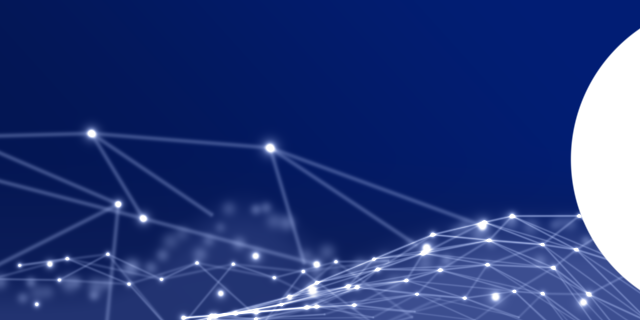
Give the GLSL for this background, as a WebGL 2 fragment shader.

```glsl
#version 300 es
precision highp float;
// Glowing network of nodes and strands over deep blue, with a white disc at the right.

uniform vec2 u_resolution;
out vec4 fragColor;

// Canvas space: x runs 0..2, y runs 0..1.
const vec2 CANVAS = vec2(2.0, 1.0);
const vec2 DISC_CENTER = vec2(2.279, 0.502);
const float DISC_RADIUS = 0.495;

const vec3 NAVY = vec3(0.012, 0.085, 0.325);
const vec3 ROYAL = vec3(0.005, 0.115, 0.455);
const vec3 DUSK = vec3(0.055, 0.12, 0.35);
const vec3 HAZE = vec3(0.36, 0.43, 0.70);
const vec3 GLOW = vec3(0.68, 0.75, 0.96);
const vec3 WHITE = vec3(1.0);

const int MESH_COLUMNS = 11;
const int MESH_ROWS = 4;
const int WEB_NODES = 15;
const int BOKEH_DOTS = 54;

// Main nodes: position and radius.
const vec3 NODES[14] = vec3[14](
  vec3(0.286, 0.583, 0.016), vec3(0.844, 0.538, 0.018),
  vec3(0.370, 0.362, 0.012), vec3(0.448, 0.317, 0.014),
  vec3(0.156, 0.174, 0.011), vec3(0.115, 0.049, 0.008),
  vec3(0.799, 0.200, 0.014), vec3(0.690, 0.083, 0.012),
  vec3(0.990, 0.174, 0.013), vec3(0.977, 0.094, 0.018),
  vec3(1.508, 0.294, 0.017), vec3(1.333, 0.226, 0.016),
  vec3(1.549, 0.072, 0.017), vec3(1.823, 0.055, 0.015));

// Long soft strands: start and end.
const vec4 STRANDS[12] = vec4[12](
  vec4(0.286, 0.583, 0.844, 0.538), vec4(0.286, 0.583, -0.1, 0.573),
  vec4(0.286, 0.583, 0.448, 0.317), vec4(0.286, 0.583, 0.66, 0.33),
  vec4(0.844, 0.538, 1.508, 0.294), vec4(0.844, 0.538, 1.30, 0.235),
  vec4(0.844, 0.538, 0.95, 0.18), vec4(0.370, 0.362, -0.1, 0.565),
  vec4(0.448, 0.317, -0.1, 0.46), vec4(0.370, 0.362, -0.1, 0.125),
  vec4(0.448, 0.317, 0.990, 0.174), vec4(0.370, 0.362, 0.33, -0.05));

float hash(float n) { return fract(sin(n * 12.9898) * 4375.85); }

float segmentDistance(vec2 p, vec2 a, vec2 b) {
  vec2 ab = b - a;
  return length(p - a - ab * clamp(dot(p - a, ab) / dot(ab, ab), 0.0, 1.0));
}

float gauss(float d, float width) { return exp(-d * d / (width * width)); }

float strand(vec2 p, vec2 a, vec2 b, float width) {
  return gauss(segmentDistance(p, a, b), width);
}

// Bright core with a wider halo.
float node(vec2 p, vec2 c, float r) {
  float d = length(p - c);
  return 2.6 * gauss(d, r * 0.75) + 0.55 * gauss(d, r * 1.6);
}

float ridge(float x) { return 0.31 * smoothstep(0.55, 1.6, x); }

float mound(float x) { return 0.12 + 0.26 * gauss(x - 0.76, 0.27); }

vec2 meshNode(int column, int row) {
  float c = float(column), r = float(row), seed = c * 7.0 + r * 31.0 + 2.0;
  float x = 0.56 + 0.155 * c + 0.09 * (hash(seed) - 0.5) + 0.03 * r;
  float y = ridge(x) * (1.0 - 0.24 * r) - 0.09 * r * smoothstep(1.65, 2.1, x);
  return vec2(x, y + 0.035 * (hash(seed + 3.7) - 0.5));
}

vec2 webNode(int i) {
  float n = float(i);
  float x = 1.25 * (n + hash(n + 40.0)) / float(WEB_NODES) - 0.06;
  return vec2(x, 0.29 * hash(n + 70.0) - 0.06);
}

// Sharp triangulated wave on the right.
float meshLight(vec2 p) {
  float light = 0.0;
  for (int r = 0; r < MESH_ROWS; r++) {
    float strength = 0.85 - 0.14 * float(r);
    for (int c = 0; c < MESH_COLUMNS; c++) {
      vec2 a = meshNode(c, r);
      light += strength * strand(p, a, meshNode(c + 1, r), 0.0032);
      light += strength * 0.7 * strand(p, a, meshNode(c + 1, r + 1), 0.003);
      light += strength * 0.5 * strand(p, a, meshNode(c + 2, r + 1), 0.003);
      light += strength * 0.5 * strand(p, meshNode(c + 1, r), meshNode(c, r + 1), 0.004);
      light += node(p, a, 0.005 + 0.005 * hash(float(c * 5 + r)));
    }
  }
  return light;
}

// Thin web along the lower left.
float webLight(vec2 p) {
  float light = 0.0;
  for (int i = 0; i < WEB_NODES; i++) {
    vec2 a = webNode(i);
    light += 0.32 * strand(p, a, webNode(i + 2), 0.004);
    light += 0.22 * strand(p, a, webNode(i + 3), 0.005);
    light += 0.7 * node(p, a, 0.008);
  }
  return light;
}

// Out-of-focus dots: a mound on the left, a drift under the ridge on the right.
float bokehLight(vec2 p) {
  float light = 0.0;
  for (int i = 0; i < BOKEH_DOTS; i++) {
    float n = float(i), x = 2.0 * (n + hash(n)) / float(BOKEH_DOTS);
    float top = x < 1.1 ? mound(x) : ridge(x);
    float drop = hash(n + 9.0);
    vec2 c = vec2(x, top * (1.0 - 0.55 * drop * drop));
    light += (0.2 + 0.3 * hash(n + 5.0)) * gauss(length(p - c), 0.015 + 0.012 * hash(n + 2.0));
  }
  return light;
}

float strandLight(vec2 p) {
  float light = 0.0;
  for (int i = 0; i < STRANDS.length(); i++)
    light += 0.36 * strand(p, STRANDS[i].xy, STRANDS[i].zw, 0.0075);
  for (int i = 0; i < NODES.length(); i++)
    light += node(p, NODES[i].xy, NODES[i].z);
  return light;
}

void main() {
  vec2 p = gl_FragCoord.xy / u_resolution * CANVAS;
  float pixel = 1.0 / u_resolution.y;

  // Backdrop, brightest at the upper right.
  vec3 color = mix(NAVY, ROYAL, smoothstep(0.0, 2.3, p.x + 0.9 * (p.y - 0.4)));
  color = mix(color, DUSK, 0.8 * smoothstep(0.55, 0.1, p.y));

  // Mist below the wave and the mound.
  float mist = 0.6 * smoothstep(0.07, -0.16, p.y - ridge(p.x)) * smoothstep(0.7, 1.3, p.x);
  mist += 0.28 * smoothstep(0.05, -0.12, p.y - mound(p.x)) * smoothstep(1.3, 0.8, p.x);
  color = mix(color, HAZE, mist);

  // Light saturates toward white.
  float light = strandLight(p) + bokehLight(p) + webLight(p) + meshLight(p);
  color = mix(color, GLOW, 1.0 - exp(-light));
  color = mix(color, WHITE, smoothstep(0.7, 2.6, light));

  // Foreground disc.
  float disc = length(p - DISC_CENTER) - DISC_RADIUS;
  color = mix(color, WHITE, smoothstep(pixel, -pixel, disc));
  fragColor = vec4(color, 1.0);
}
```
